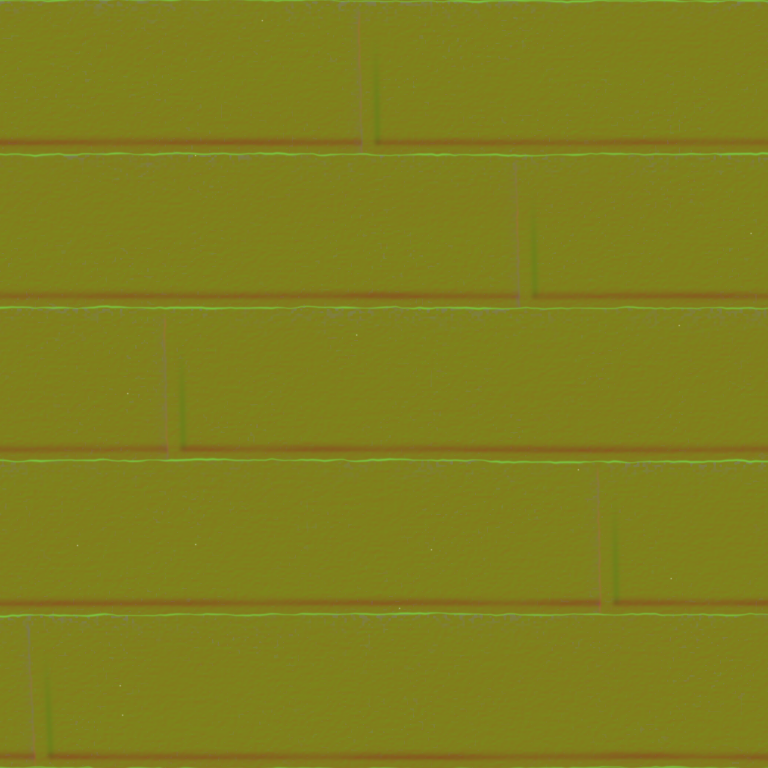
Write a WebGL 1 fragment shader that draws this texture map.

```glsl
precision highp float;
// Relief map of five rows of painted lap boards with staggered butt joints.
uniform vec2 u_resolution;

float hash(vec2 p) {
  vec3 q = fract(vec3(p.xyx) * 0.1031);
  q += dot(q, q.yzx + 33.33);
  return fract((q.x + q.y) * q.z);
}

float noise(vec2 p) {
  vec2 i = floor(p), f = fract(p);
  f = f * f * (3.0 - 2.0 * f);
  return mix(mix(hash(i), hash(i + vec2(1, 0)), f.x),
             mix(hash(i + vec2(0, 1)), hash(i + vec2(1, 1)), f.x), f.y);
}

// Paint height: fine grain, small pits and long brush strokes
float paint(vec2 p) {
  return 0.50 * noise(p * vec2(230, 330)) + 0.30 * noise(p * vec2(120, 190) + 31.0)
       + 0.22 * noise(p * vec2(22, 240) + 67.0);
}

float bell(float d, float width) {
  return exp(-d * d / (width * width));
}

// Horizontal place of the butt joint in each row, counted from the top
float jointPlace(float row) {
  if (row < 0.5) return 0.469;
  if (row < 1.5) return 0.674;
  if (row < 2.5) return 0.216;
  if (row < 3.5) return 0.780;
  return 0.041;
}

void main() {
  vec2 p = gl_FragCoord.xy / u_resolution;
  p.y = 1.0 - p.y;
  float px = 1.0 / u_resolution.y;

  // Signed distance to the nearest lap edge, positive below it
  float edge = floor(p.y * 5.0 + 0.5);
  float sway = noise(vec2(p.x * 7.0, edge * 9.0 + 3.0)) - 0.5;
  float chip = noise(vec2(p.x * 45.0, edge * 7.0 + 50.0)) - 0.5;
  float nick = noise(vec2(p.x * 130.0, edge * 5.0 + 30.0)) - 0.5;
  float lap = p.y - edge * 0.2 - 0.0005 - 0.0035 * sway - 0.0022 * chip - 0.0012 * nick;
  float row = mod(edge + (lap < 0.0 ? -1.0 : 0.0), 5.0);
  float down = clamp(lap < 0.0 ? 1.0 + lap * 5.0 : lap * 5.0, 0.0, 1.0);

  // Embossed paint surface
  vec2 stepSize = vec2(0.0009, 0.0012);
  float slope = paint(p + stepSize) - paint(p - stepSize);
  float broad = noise(p * vec2(5, 19)) - 0.5;
  float grain = noise(p * vec2(260, 300) + 11.0);
  vec3 color = vec3(0.501, 0.502, 0.106);
  color += vec3(0.036, -0.056, 0.004) * slope;
  color += vec3(-0.006, 0.010, -0.004) * broad;
  float speck = smoothstep(0.80, 0.97, grain) * noise(p * 18.0);
  color.b += 0.13 * speck;

  // Flaked paint just under the lap edge
  float patchy = smoothstep(0.25, 0.7, noise(p * vec2(20, 40) + 5.0));
  float flake = step(0.0, lap) * exp(-max(lap, 0.0) / 0.012) * (0.25 + 0.75 * patchy);
  color = mix(color, vec3(0.50, 0.49, 0.34), flake * smoothstep(0.4, 0.85, grain));

  // Tilted joint, broken up by grain, with a soft haze on its left
  float x = fract(p.x - jointPlace(row) + 0.5) - 0.5;
  x -= (down - 0.5) * (row > 3.5 ? 0.010 : 0.004);
  float ragged = x + 0.0016 * (noise(vec2(p.y * 130.0, row + 20.0)) - 0.5);
  float span = smoothstep(0.02, 0.08, down);
  float seam = bell(ragged, max(0.0017, px));
  float haze = step(ragged, 0.0) * exp(min(ragged, 0.0) / 0.007);
  vec3 seamColor = mix(vec3(0.48, 0.48, 0.30), vec3(0.60, 0.46, 0.16),
                       noise(vec2(p.y * 28.0, row * 5.0)));
  color = mix(color, vec3(0.50, 0.47, 0.28), 0.8 * haze * span * grain);
  color = mix(color, seamColor, seam * span * (0.5 + 0.5 * grain));

  // Soft green groove beside the lower part of the joint
  float groove = bell(x - 0.021, 0.0046) * smoothstep(0.15, 0.7, down);
  groove *= 1.0 - smoothstep(0.90, 0.96, down);
  color = mix(color, vec3(0.41, 0.50, 0.10), 0.72 * groove);

  // Brown shadow band above the edge, interrupted between joint and groove
  float band = lap + 0.0146 + 0.0020 * sway + 0.0020 * chip + 0.0012 * nick;
  float gap = smoothstep(-0.002, 0.003, x) * (1.0 - smoothstep(0.012, 0.022, x));
  float shade = bell(band, band < 0.0 ? 0.0062 : 0.0036) * (1.0 - 0.8 * gap);
  shade *= 0.55 + 0.35 * noise(vec2(p.x * 12.0, edge + 80.0));
  color += (vec3(0.52, 0.345, 0.12) - vec3(0.50, 0.50, 0.106)) * shade;
  float lip = smoothstep(-0.014, -0.010, lap) * (1.0 - smoothstep(-0.002, 0.0, lap));
  color += vec3(0.005, -0.016, 0.004) * lip;

  // Bright rim along each lap, thinner and paler in worn stretches
  float gloss = noise(vec2(p.x * 40.0, edge * 3.0 + 90.0));
  float rim = bell(lap, max(0.0011 + 0.0006 * gloss, 0.7 * px));
  color = mix(color, vec3(0.48, 0.75, 0.24), rim * (0.45 + 0.55 * gloss));

  // Rare pale pinholes
  vec2 cell = floor(p * 22.0);
  vec2 spot = 0.2 + 0.6 * vec2(hash(cell + 4.0), hash(cell + 71.0));
  float dotDist = length(fract(p * 22.0) - spot) / 22.0;
  float pinhole = step(0.98, hash(cell + 140.0)) * bell(dotDist, max(0.0011, 0.7 * px));
  color = mix(color, vec3(0.70, 0.72, 0.50), 0.8 * pinhole);

  gl_FragColor = vec4(color, 1.0);
}
```
